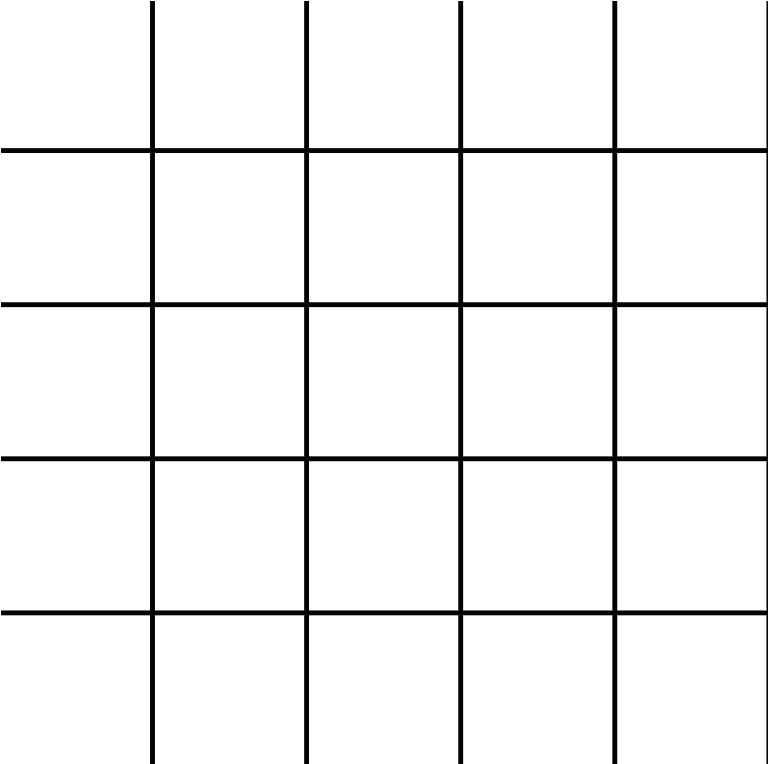
This pattern is drawn by a Shadertoy shader. Its source:

```glsl
const vec3 PAPER = vec3(1.0);
const vec3 INK = vec3(0.01);
const float PITCH = 0.2017;
const float HALF_WIDTH = 0.0032;
const vec2 FIRST_LINE = vec2(0.1996, 0.1978);
const float MARGIN = 0.0013;

// Fraction of a pixel inside an edge; distance is positive inside
float coverage(float inside, float pixel) {
    return clamp(inside / pixel + 0.5, 0.0, 1.0);
}

// Evenly spaced parallel lines, starting at the first and never before it
float ruledLines(float x, float first, float pitch, float halfWidth, float pixel) {
    float index = max(floor((x - first) / pitch + 0.5), 0.0);
    float dist = abs(x - first - index * pitch);
    return coverage(halfWidth - dist, pixel);
}

void mainImage(out vec4 fragColor, in vec2 fragCoord) {
    float pixel = 1.0 / iResolution.y;
    vec2 uv = fragCoord * pixel;

    // Crossing rules
    float vertical = ruledLines(uv.x, FIRST_LINE.x, PITCH, HALF_WIDTH, pixel);
    float horizontal = ruledLines(uv.y, FIRST_LINE.y, PITCH, HALF_WIDTH, pixel);
    float grid = max(vertical, horizontal);

    // Thin blank margin along the left and top
    grid *= coverage(uv.x - MARGIN, pixel) * coverage(1.0 - MARGIN - uv.y, pixel);

    fragColor = vec4(mix(PAPER, INK, grid), 1.0);
}
```
